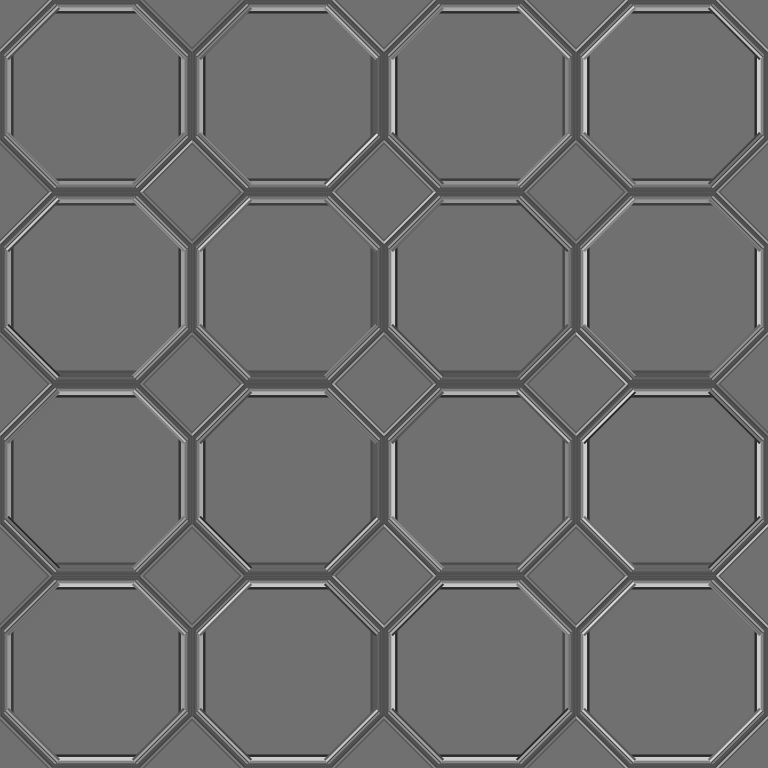
Give the GLSL for this texture map, as a Shadertoy shader.

```glsl
// Grey embossed tiling: four by four octagons with square diamonds at the cell
// corners. Straight mouldings follow the grid lines, and square-ended slanted
// bars lie over them around each diamond, with tones varying from bar to bar.

const float CELLS = 4.0;
const float FLAT_EDGE = 0.430;    // octagon half width, in cells
const float SLANT_EDGE = 0.641;   // |x| + |y| on the slanted sides
const float DIAMOND_EDGE = 0.742; // |x| + |y| on the diamond outline
const float BAR_REACH = 0.267;    // limit of |x| - |y| along a slanted bar
const float FACE = 0.44;
const float GROOVE = 0.32;

float hash(vec2 p, float seed) {
    return fract(sin(dot(p, vec2(127.1, 311.7)) + seed * 74.7) * 43758.5);
}

float stepSoft(float edge, float x, float blur) {
    return smoothstep(edge - blur, edge + blur, x);
}

float strip(float x, float from, float to, float blur) {
    return stepSoft(from, x, blur) - stepSoft(to, x, blur);
}

// Fine parallel streaks along the moulding
float streaks(float d, float phase) {
    return 0.014 * sin(d * 390.0 + phase) + 0.008 * sin(d * 730.0 + phase * 2.3);
}

// Tone of the rib on the near (side > 0) or far side of a grid line
float lineTone(vec4 before, vec4 after, float line, float side) {
    int i = int(mod(line, 4.0));
    return side > 0.0 ? before[i] : after[i];
}

// Horizontal and vertical moulding, d measured outward from the octagon
float straightMoulding(float d, float tone, float phase, float blur) {
    float edgeTone = mix(0.30, 0.16, stepSoft(0.58, tone, 0.12));
    float shade = mix(FACE, GROOVE + streaks(d, phase), stepSoft(0.0, d, blur));
    shade = mix(shade, edgeTone, strip(d, 0.0, 0.012, blur));
    shade = mix(shade, tone, strip(d, 0.012, 0.032, blur));
    return mix(shade, mix(0.40, tone, 0.3), strip(d, 0.034, 0.046, blur));
}

// Slanted bar: a double rib, a groove and the diamond's lip
float slantMoulding(float d, float inner, vec2 id, float blur) {
    float light = hash(id, 1.0);
    float tone = mix(0.42, 0.88, light);
    float edgeTone = mix(0.56, 0.14, hash(id, 2.0));
    float secondTone = mix(0.66, 0.48, light);
    float lipTone = mix(0.46, 0.78, pow(hash(id, 4.0), 2.0));
    float phase = 6.28 * hash(id, 5.0);
    float shade = GROOVE + streaks(d, phase);
    shade = mix(shade, edgeTone, strip(d, 0.0, 0.009, blur));
    shade = mix(shade, tone, strip(d, 0.011, 0.023, blur));
    shade = mix(shade, 0.25, strip(d, 0.023, 0.028, blur));
    shade = mix(shade, secondTone, strip(d, 0.028, 0.037, blur));
    shade = mix(shade, 0.27, strip(inner, -0.018, -0.010, blur));
    shade = mix(shade, lipTone, strip(inner, -0.010, 0.0, blur));
    shade = mix(shade, 0.34, strip(inner, 0.0, 0.007, blur));
    return mix(shade, FACE, stepSoft(0.007, inner, blur));
}

void mainImage(out vec4 fragColor, in vec2 fragCoord) {
    vec2 grid = CELLS * fragCoord / iResolution.y;
    vec2 cell = floor(grid);
    vec2 p = fract(grid) - 0.5;
    vec2 a = abs(p);
    vec2 side = vec2(p.x < 0.0 ? -1.0 : 1.0, p.y < 0.0 ? -1.0 : 1.0);
    float blur = 0.5 * CELLS / iResolution.y;

    // Signed distances beyond the octagon sides and into the diamond
    float straightD = max(a.x, a.y) - FLAT_EDGE;
    float slantD = (a.x + a.y - SLANT_EDGE) * 0.7071;
    float diamondD = (a.x + a.y - DIAMOND_EDGE) * 0.7071;
    float barEnd = (BAR_REACH - abs(a.x - a.y)) * 0.7071;

    // Ribs share a tone along each whole row or column line
    vec2 line = cell + step(0.0, p);
    float columnTone = lineTone(vec4(0.80, 0.62, 0.34, 0.52),
                                vec4(0.60, 0.66, 0.78, 0.80), line.x, side.x);
    float rowTone = lineTone(vec4(0.80, 0.40, 0.33, 0.58),
                             vec4(0.66, 0.78, 0.70, 0.58), line.y, -side.y);
    bool onColumn = a.x > a.y;
    float tone = onColumn ? columnTone : rowTone;
    float phase = onColumn ? line.x * 1.7 + side.x : line.y * 2.1 + side.y;

    // Lay the slanted bars over the ends of the straight mouldings
    float straight = straightMoulding(straightD, tone, phase, blur);
    float slant = slantMoulding(slantD, diamondD, cell * 2.0 + side * 0.5, blur);
    float bar = stepSoft(0.0, slantD, blur) * stepSoft(0.0, barEnd, blur);
    float shade = mix(straight, slant, bar);

    fragColor = vec4(vec3(shade), 1.0);
}
```
